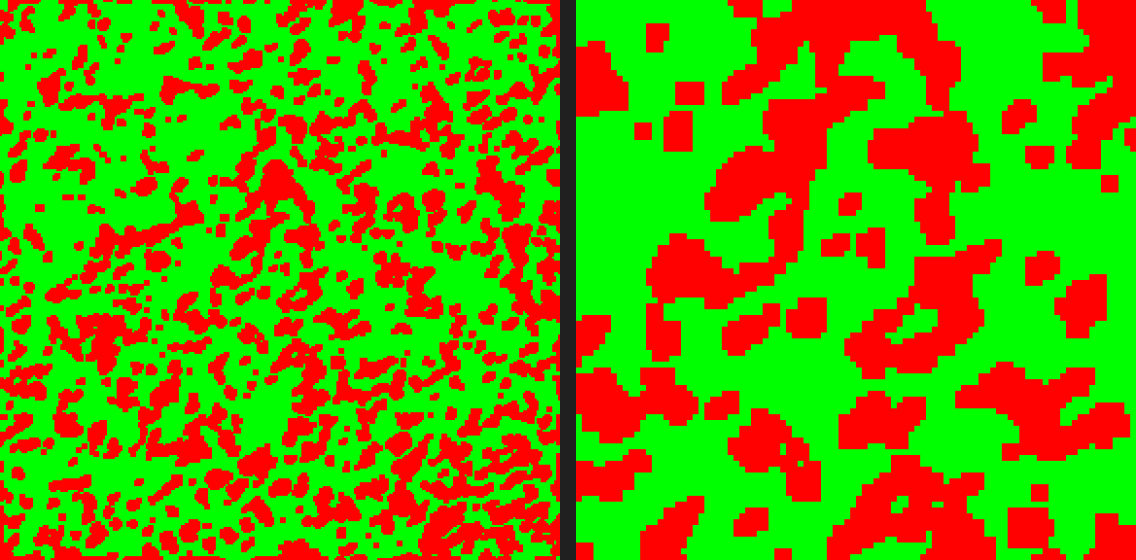
Left, the full canvas; right, a detail of the centre.
This texture is drawn by a Shadertoy shader. Its source:

```glsl
// Blocky red maze-like patches on green: noise on a fine square grid is
// thresholded into seeds, and each seed grows into a 3 by 3 block of cells.
// Density rises to the lower right, with a faint ring and a thin broken rim.

const float CELLS = 288.0;

float hash(vec2 p) {
    vec3 q = fract(vec3(p.xyx) * 0.1031);
    q += dot(q, q.yzx + 33.33);
    return fract((q.x + q.y) * q.z);
}

float valueNoise(vec2 p) {
    vec2 i = floor(p), f = fract(p);
    f = f * f * (3.0 - 2.0 * f);
    float low = mix(hash(i), hash(i + vec2(1, 0)), f.x);
    float high = mix(hash(i + vec2(0, 1)), hash(i + vec2(1, 1)), f.x);
    return mix(low, high, f.y);
}

// 1 where a grid cell starts a red block
float seed(vec2 cell) {
    vec2 uv = (cell + 0.5) / CELLS;

    // Grain drawn out a little towards the upper right
    vec2 along = vec2(dot(cell, vec2(0.82, 0.57)), dot(cell, vec2(-0.57, 0.82)));
    float n = 0.6 * valueNoise(along / vec2(5.4, 3.9) + 140.0)
            + 0.25 * valueNoise(cell / 11.0 + 71.0)
            + 0.15 * hash(cell + 517.0);

    // Slow drift of density
    n += 0.05 * (uv.x - uv.y);

    // Sparse disc with a denser ring, and a small clearing
    float d = length(uv - vec2(0.325, 0.68)) - 0.165;
    n -= 0.07 * smoothstep(0.0, -0.03, d);
    n += 0.12 * exp(-d * d / 0.00012);
    n -= 0.12 * smoothstep(0.065, 0.035, length(uv - vec2(0.475, 0.26)));

    // Broken rim along the canvas border
    vec2 border = min(uv, 1.0 - uv);
    n += 0.16 * step(min(border.x, border.y), 1.0 / CELLS);

    return step(0.645, n);
}

void mainImage(out vec4 fragColor, in vec2 fragCoord) {
    vec2 p = fragCoord / iResolution.xy * CELLS - 0.5;
    vec2 cell = floor(p);

    // Grow the seeds over the four nearest cells: x = left, y = right
    vec2 lower = vec2(0), upper = vec2(0);
    for (int y = -1; y <= 2; y++) {
        for (int x = -1; x <= 2; x++) {
            float s = seed(cell + vec2(x, y));
            vec2 reach = s * vec2(x <= 1, x >= 0);
            if (y <= 1) lower = max(lower, reach);
            if (y >= 0) upper = max(upper, reach);
        }
    }

    // Blend across cell borders over the width of one pixel
    vec2 pixel = CELLS / iResolution.xy;
    vec2 w = clamp((fract(p) - 0.5) / pixel + 0.5, 0.0, 1.0);
    vec2 column = mix(lower, upper, w.y);
    float red = mix(column.x, column.y, w.x);

    vec3 greenGround = vec3(0.0, 1.0, 0.0);
    vec3 redPatch = vec3(0.995, 0.005, 0.0);
    fragColor = vec4(mix(greenGround, redPatch, red), 1.0);
}
```
